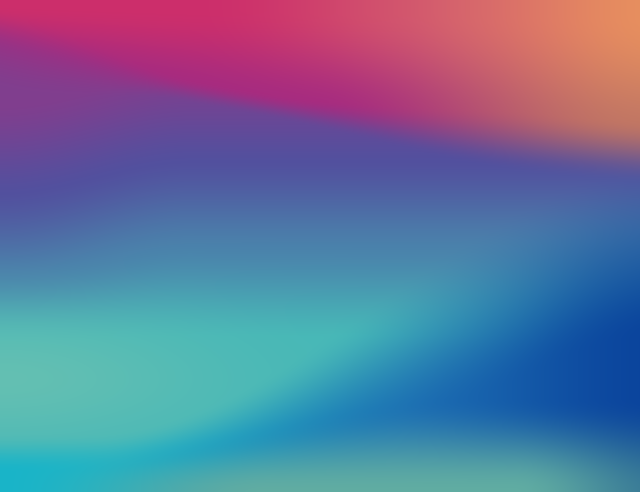
A Shadertoy shader for this background:

```glsl
// Soft mesh gradient: rose and orange sky over violet, teal and deep blue waves.

// Colours of the middle field, from top to bottom
const vec3 VIOLET = vec3(128, 62, 142) / 255.0;
const vec3 INDIGO = vec3(82, 80, 158) / 255.0;
const vec3 STEEL  = vec3(74, 130, 171) / 255.0;
const vec3 TEAL   = vec3(70, 183, 183) / 255.0;
const vec3 MINT   = vec3(99, 191, 178) / 255.0;

// Colours of the upper band
const vec3 ROSE    = vec3(204, 46, 107) / 255.0;
const vec3 CORAL   = vec3(211, 94, 110) / 255.0;
const vec3 ORANGE  = vec3(231, 144, 94) / 255.0;
const vec3 MAGENTA = vec3(165, 43, 128) / 255.0;
const vec3 COPPER  = vec3(188, 115, 100) / 255.0;

// Colours of the lower wave and the floor glow
const vec3 CYAN  = vec3(25, 180, 200) / 255.0;
const vec3 BLUE  = vec3(28, 109, 178) / 255.0;
const vec3 NAVY  = vec3(10, 67, 156) / 255.0;
const vec3 SAGE  = vec3(96, 172, 162) / 255.0;
const vec3 SLATE = vec3(55, 120, 150) / 255.0;

// Layout, as fractions of the canvas
const float FIELD_TOP  = 0.848;
const float FIELD_STEP = 0.177;
const float LEFT_SAG   = 0.065;
const vec2 MINT_CENTRE = vec2(0.0, 0.23);
const vec2 MINT_RADIUS = vec2(0.33, 0.13);

// Ramp between a straight line and an eased curve
float softRamp(float t) {
    t = clamp(t, 0.0, 1.0);
    return mix(t, smoothstep(0.0, 1.0, t), 0.35);
}

// Violet to teal field, sagging at the left, with a mint glow
vec3 middleField(vec2 uv) {
    float sag = LEFT_SAG * (1.0 - smoothstep(0.0, 0.3, uv.x)) * smoothstep(0.25, 0.5, uv.y);
    float depth = (FIELD_TOP - uv.y - sag) / FIELD_STEP;
    vec3 color = mix(VIOLET, INDIGO, softRamp(depth));
    color = mix(color, STEEL, softRamp(depth - 1.0));
    color = mix(color, TEAL, softRamp(depth - 2.0));
    vec2 offset = (uv - MINT_CENTRE) / MINT_RADIUS;
    return mix(color, MINT, exp(-dot(offset, offset)));
}

// Blue wave beneath a ridge that rises to the right
vec3 addWave(vec3 color, vec2 uv) {
    float ridge = mix(0.12, 0.68, smoothstep(0.15, 1.05, uv.x));
    float fade = mix(0.08, 0.36, smoothstep(0.2, 0.85, uv.x));
    vec3 wave = mix(CYAN, BLUE, smoothstep(0.1, 0.72, uv.x));
    wave = mix(wave, NAVY, smoothstep(0.6, 1.05, uv.x));
    return mix(color, wave, smoothstep(0.0, 1.0, (ridge - uv.y) / fade));
}

// Greenish glow along the floor
vec3 addFloorGlow(vec3 color, vec2 uv) {
    float height = mix(0.1, 0.19, smoothstep(0.2, 0.7, uv.x));
    float weight = (1.0 - smoothstep(0.0, height, uv.y)) * smoothstep(0.0, 0.42, uv.x);
    return mix(color, mix(SAGE, SLATE, smoothstep(0.8, 1.05, uv.x)), weight);
}

// Warm band with a slanted lower edge, sharpest left of the middle
vec3 addWarmBand(vec3 color, vec2 uv) {
    float depth = 1.0 - uv.y;
    float edge = 0.1 + uv.x * (0.32 - 0.11 * uv.x);
    float blur = 0.024 + 0.06 * (1.0 - smoothstep(0.0, 0.3, uv.x))
               + 0.04 * smoothstep(0.4, 0.85, uv.x);
    vec3 upper = mix(ROSE, CORAL, smoothstep(0.3, 0.75, uv.x));
    upper = mix(upper, ORANGE, smoothstep(0.62, 1.05, uv.x));
    vec3 lower = mix(MAGENTA, COPPER, smoothstep(0.5, 1.0, uv.x));
    vec3 band = mix(upper, lower, smoothstep(0.1, 1.0, depth / edge));
    return mix(band, color, smoothstep(edge - blur, edge + blur, depth));
}

void mainImage(out vec4 fragColor, in vec2 fragCoord) {
    vec2 uv = fragCoord / iResolution.xy;
    vec3 color = middleField(uv);
    color = addWave(color, uv);
    color = addFloorGlow(color, uv);
    color = addWarmBand(color, uv);
    fragColor = vec4(color, 1.0);
}
```
